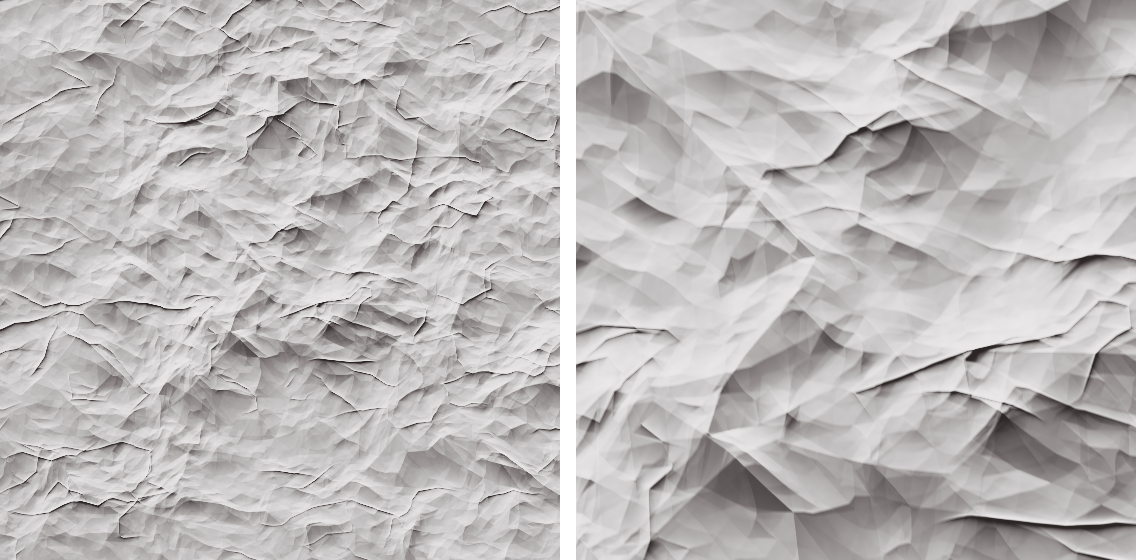
Left, the full canvas; right, a detail of the centre.
This texture is drawn by a three.js fragment shader. Its source:

```glsl
varying vec2 vUv;

float hash(vec2 p) {
  return fract(sin(dot(p, vec2(127.1, 311.7))) * 43758.5453);
}

float noise(vec2 p) {
  vec2 cell = floor(p), f = fract(p);
  f = f * f * (3.0 - 2.0 * f);
  return mix(mix(hash(cell), hash(cell + vec2(1.0, 0.0)), f.x),
             mix(hash(cell + vec2(0.0, 1.0)), hash(cell + 1.0), f.x), f.y);
}

// Random heights joined by flat triangles
float facets(vec2 p) {
  vec2 skewed = p + (p.x + p.y) * 0.366;
  vec2 cell = floor(skewed), f = fract(skewed);
  vec2 side = f.x > f.y ? vec2(1.0, 0.0) : vec2(0.0, 1.0);
  float high = max(f.x, f.y), low = min(f.x, f.y);
  return hash(cell) * (1.0 - high) + hash(cell + side) * (high - low)
       + hash(cell + 1.0) * low;
}

// Facets broken again by a folded domain, squared to bend them softly
float crumple(vec2 p) {
  p += 0.55 * vec2(facets(p * 0.8 + 7.3), facets(p * 0.8 + 31.7));
  float h = facets(p);
  return h * h;
}

// Short jagged ridges that fade in and out
float creases(vec2 p) {
  vec2 jag = vec2(facets(p * 24.0 + 3.1), facets(p * 24.0 + 57.4));
  vec2 q = p + 0.022 * jag;
  float height = 0.0;
  for (int i = 0; i < 4; i++) {
    float k = float(i), finer = 1.0 + 0.4 * k;
    vec2 shift = vec2(17.3, 9.7) * (k + 1.0);
    float away = abs(facets(q * vec2(4.5, 7.0) * finer + shift) - 0.5);
    float strength = smoothstep(0.5, 0.85, noise(p * vec2(9.0, 13.0) + shift.yx));
    height += strength / finer * (0.024 * exp(-away * 36.0) + 0.004 * exp(-away * 130.0));
  }
  return height;
}

float paperHeight(vec2 p) {
  float roughness = mix(1.1, 1.9, smoothstep(0.3, 0.7, noise(p * 4.0 + 4.0)));
  vec2 bend = vec2(noise(p * 6.0 + 11.0), noise(p * 6.0 + 23.0));
  vec2 q = (p + 0.03 * bend) * vec2(0.95, 1.05) * 7.0;
  float scale = 7.0, height = 0.0;
  for (int i = 0; i < 4; i++) {
    float fold = crumple(q);
    float weight = 0.75 - 0.17 * abs(float(i) - 1.6);
    height += weight * roughness * fold / scale;
    // Coarse folds shift the finer ones so that their edges break together
    q = 2.0 * mat2(0.8, 0.6, -0.6, 0.8) * (q + fold * vec2(0.28, -0.25)) + 13.7;
    scale *= 2.0;
  }
  return height + creases(p);
}

void main() {
  // Slope towards a light above the sheet
  vec2 reach = vec2(-0.38, 0.92) * 0.001;
  float slope = (paperHeight(vUv - reach) - paperHeight(vUv + reach)) / 0.002;

  // Broad uneven light, dimmer at the left and bottom
  float glow = 0.22 + 0.8 * (noise(vUv * 3.0 + 40.0) - 0.5);
  glow -= 0.3 * smoothstep(0.3, 0.0, vUv.x) + 0.2 * smoothstep(0.35, 0.0, vUv.y);

  // Lit faces level off, turned faces fall into shade
  float shade = 0.16 * exp(-0.64 * (slope + glow));
  float light = 0.912 - 0.74 * (1.0 - exp(-shade / 0.74));
  light += 0.016 * (noise(vUv * 230.0) - 0.5);

  float warmth = mix(0.028, 0.008, smoothstep(0.5, 0.8, light));
  gl_FragColor = vec4(light, light - warmth, light - warmth, 1.0);
}
```
